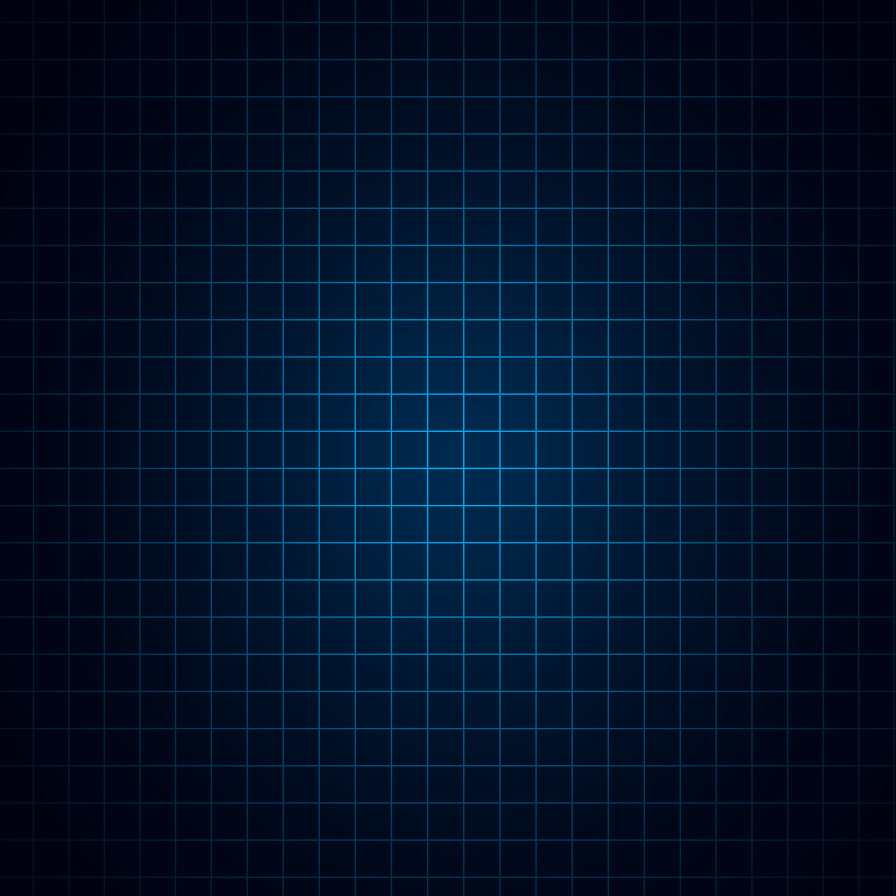
This background is drawn by a Shadertoy shader. Its source:

```glsl
// A thin luminous blue grid over a dark navy field with a soft central glow.
// One stretched radial falloff lights both the field and the lines; the grid
// repeats by fract, with its columns drawing slightly closer near the sides.

// Share of a pixel covered by a line of the given width
float lineCoverage(float dist, float width, float pixel) {
    return clamp(0.5 * (width + pixel) - dist, 0.0, min(width, pixel)) / pixel;
}

// Distance to the nearest line, for a coordinate counted in cells
float lineDistance(float cell, float spacing) {
    return abs(fract(cell + 0.5) - 0.5) * spacing;
}

void mainImage(out vec4 fragColor, in vec2 fragCoord) {
    vec2 uv = fragCoord / iResolution.xy;
    vec2 pixel = 1.0 / iResolution.xy;

    // Central glow, a little taller than wide
    float radius = length((uv - vec2(0.515, 0.49)) * vec2(1.08, 0.93));
    float glow = exp(-pow(radius / 0.32, 1.6));
    float green = 0.165 * glow;
    vec3 color = vec3(0.0, green, 0.055 + 1.55 * green);

    // Grid cells, compressed toward the left and right edges
    vec2 spacing = vec2(0.04036, 0.04148);
    vec2 cell = (uv - vec2(0.5176, 0.4772)) / spacing;
    cell.x += 0.00006 * cell.x * cell.x * cell.x;

    // Fine lines that fade with the glow
    float width = 0.0015;
    float column = lineCoverage(lineDistance(cell.x, spacing.x), width, pixel.x);
    float row = lineCoverage(lineDistance(cell.y, spacing.y), width, pixel.y);
    float grid = max(column, row);
    color += vec3(0.01, 0.55, 0.70) * grid * pow(glow, 0.7);

    fragColor = vec4(color, 1.0);
}
```
